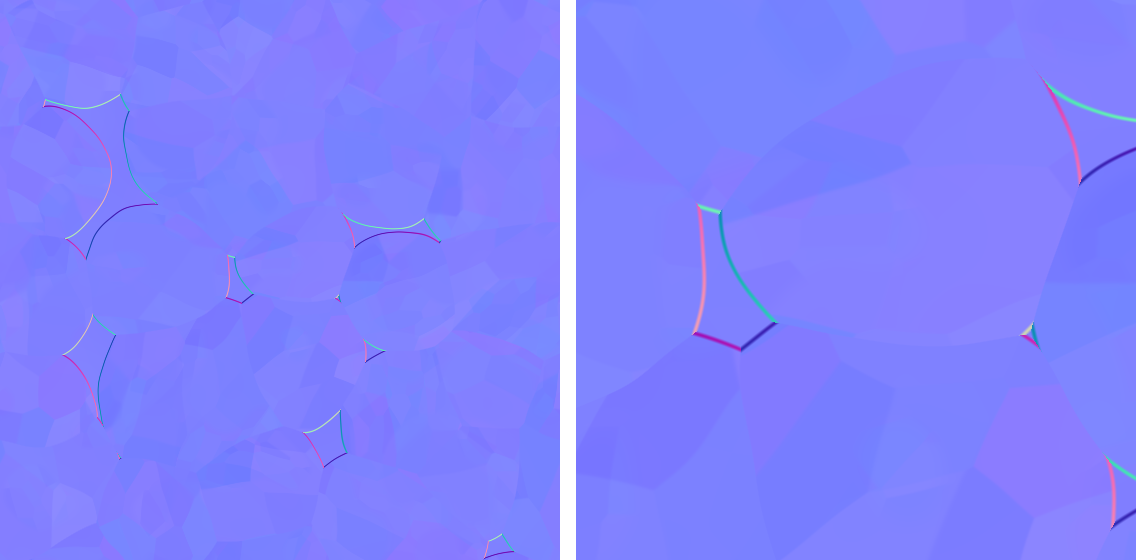
Left, the full canvas; right, a detail of the centre.
Give the GLSL for this texture map, as a Shadertoy shader.

```glsl
// Tangent-space normal map of packed, chiselled stones, tileable.
// Weighted Voronoi discs give stones with arc-shaped seams; each stone is cut
// into flat facets, and thin steep rims outline the gaps left between discs.

const float STONES = 5.0;                    // stones per canvas side
const vec2 STONE_RADIUS = vec2(0.54, 0.93);  // smallest, largest, in stone cells
const vec2 FACET_SIZE = vec2(0.06, 0.11);    // smallest, largest, in canvas units
const float CHIP_SIZE = 0.036;               // small broken facets
const vec2 FACET_TILT = vec2(0.066, 0.045);  // random tilt as colour offset
const vec2 BULGE = vec2(0.016, 0.011);       // tilt towards the stone border
const vec2 CHIP_TILT = vec2(0.040, 0.030);
const float FLOOR_TILT = 0.025;
const float SOFT_TILT = 0.007;               // smooth undulation on top
const float WARP = 0.014;                    // bends seams and facet edges
const float RIM_WIDTH = 0.0020;
const float RIM_FLATNESS = 0.45;             // upward part of the rim normal
const vec2 SHARPNESS = vec2(110.0, 26.0);    // crisp and worn facet edges
const vec3 FLAT_COLOR = vec3(0.5, 0.5, 1.0);

vec3 hash3(vec2 cell, float seed) {
    uvec3 v = uvec3(ivec3(cell, seed) + 4096);
    v = v * 1664525u + 1013904223u;
    v.x += v.y * v.z; v.y += v.z * v.x; v.z += v.x * v.y;
    v ^= v >> 16u;
    v.x += v.y * v.z; v.y += v.z * v.x; v.z += v.x * v.y;
    return vec3(v >> 8u) / 16777216.0;
}

float cornerDot(vec2 cell, vec2 offset, float period, float seed) {
    float angle = 6.2832 * hash3(mod(cell, period), seed).x;
    return dot(vec2(cos(angle), sin(angle)), offset);
}

// Gradient noise that repeats over the canvas
float noise(vec2 p, float period, float seed) {
    p *= period;
    vec2 i = floor(p), f = p - i, e = vec2(1.0, 0.0);
    vec2 u = f * f * f * (f * (f * 6.0 - 15.0) + 10.0);
    float low = mix(cornerDot(i, f, period, seed),
                    cornerDot(i + e.xy, f - e.xy, period, seed), u.x);
    float high = mix(cornerDot(i + e.yx, f - e.yx, period, seed),
                     cornerDot(i + e.xx, f - e.xx, period, seed), u.x);
    return mix(low, high, u.y);
}

vec2 noise2(vec2 p, float period, float seed) {
    return vec2(noise(p, period, seed), noise(p, period, seed + 1.0));
}

// Smoothed power diagram: xy = random tilt of the facet, zw = its centre
vec4 facets(vec2 q, float seed, float sharpness) {
    vec2 base = floor(q);
    vec4 sum = vec4(0.0);
    float total = 0.0;
    for (int y = -1; y <= 1; y++)
    for (int x = -1; x <= 1; x++) {
        vec2 cell = base + vec2(x, y);
        vec3 place = hash3(cell, seed);
        vec2 centre = cell + 0.1 + 0.8 * place.xy;
        vec2 d = q - centre;
        float weight = exp(45.0 - sharpness * (dot(d, d) - 0.25 * place.z));
        sum += weight * vec4(hash3(cell, seed + 500.0).xy - 0.5, centre);
        total += weight;
    }
    return sum / total;
}

// Tilt of one stone; d is the offset from its centre
vec2 stoneTilt(vec2 d, vec2 id, float radius, float sharpness, float chips) {
    float seed = 10.0 + id.x + STONES * id.y;
    vec3 shape = hash3(id, 7.0);
    float c = cos(6.2832 * shape.x), s = sin(6.2832 * shape.x);
    mat2 turn = mat2(c, s, -s, c);
    vec2 size = mix(FACET_SIZE.x, FACET_SIZE.y, shape.y) * vec2(1.1 + 0.8 * shape.z, 0.85);
    vec4 facet = facets(turn * d / size, seed, sharpness);
    vec2 centre = transpose(turn) * (facet.zw * size);
    vec2 chipSize = CHIP_SIZE * vec2(1.5, 0.8);
    vec2 chip = facets(turn * d / chipSize, seed + 100.0, 0.5 * sharpness).xy;
    return FACET_TILT * facet.xy + BULGE * clamp(centre / radius, -1.0, 1.0)
         + CHIP_TILT * chips * chip;
}

void mainImage(out vec4 fragColor, in vec2 fragCoord) {
    vec2 p = fragCoord / iResolution.xy;
    float pixel = 1.0 / min(iResolution.x, iResolution.y);
    vec2 q = p + WARP * noise2(p, 6.0, 1.0) + 0.3 * WARP * noise2(p, 17.0, 3.0);

    // The two stones nearest relative to their radius
    vec2 base = floor(q * STONES), offA = vec2(0.0), offB = offA, idA = offA, idB = offA;
    float nearA = 9.0, nearB = 9.0, radiusA = 1.0, radiusB = 1.0;
    for (int y = -1; y <= 1; y++)
    for (int x = -1; x <= 1; x++) {
        vec2 cell = base + vec2(x, y), id = mod(cell, STONES);
        vec3 h = hash3(id, 5.0);
        vec2 off = q - (cell + 0.15 + 0.7 * h.xy) / STONES;
        float radius = mix(STONE_RADIUS.x, STONE_RADIUS.y, h.z) / STONES;
        float near = length(off) / radius;
        if (near < nearA) {
            nearB = nearA; offB = offA; idB = idA; radiusB = radiusA;
            nearA = near; offA = off; idA = id; radiusA = radius;
        } else if (near < nearB) {
            nearB = near; offB = off; idB = id; radiusB = radius;
        }
    }

    // Faceted surface with a smoothed seam between neighbours
    float wear = smoothstep(0.15, 0.45, noise(p, 7.0, 21.0));
    float sharpness = mix(SHARPNESS.x, SHARPNESS.y, wear);
    float chips = smoothstep(0.0, 0.12, noise(p, 8.0, 23.0));
    vec2 tiltA = stoneTilt(offA, idA, radiusA, sharpness, chips);
    vec2 tiltB = stoneTilt(offB, idB, radiusB, sharpness, chips);
    float seam = smoothstep(0.0, 1.2 * pixel / radiusA, nearB - nearA);
    vec2 tilt = mix(tiltB, tiltA, 0.5 + 0.5 * seam);

    // Gaps show a gently sloped floor
    float edge = (nearA - 1.0) * radiusA;
    vec2 ground = FLOOR_TILT * noise2(p, 5.0, 31.0);
    tilt = mix(tilt, ground, smoothstep(-pixel, pixel, edge));
    tilt += SOFT_TILT * noise2(p, 9.0, 41.0);

    // Steep rims; green points down the canvas
    vec3 color = FLAT_COLOR + vec3(tilt.x, -tilt.y, 0.0);
    vec2 outward = offA / max(length(offA), 0.0001);
    vec3 rim = 0.5 + 0.5 * normalize(vec3(outward.x, -outward.y, RIM_FLATNESS));
    float line = 1.0 - smoothstep(0.0, max(RIM_WIDTH, pixel), abs(edge));
    fragColor = vec4(mix(color, rim, line), 1.0);
}
```
